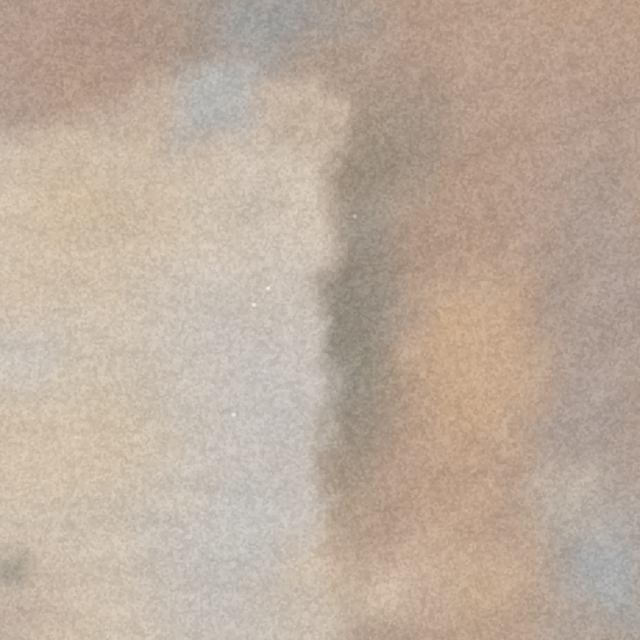
Give the GLSL for this texture, as a Shadertoy shader.

```glsl
// Weathered plaster wash: soft cream, umber, peach and blue-grey patches under fine grain.

const vec3 UMBER  = vec3(0.695, 0.605, 0.545);
const vec3 CLAY   = vec3(0.735, 0.620, 0.535);
const vec3 PEACH  = vec3(0.785, 0.670, 0.565);
const vec3 MAUVE  = vec3(0.675, 0.615, 0.580);
const vec3 SHADOW = vec3(0.570, 0.545, 0.495);
const vec3 CREAM  = vec3(0.810, 0.752, 0.685);
const vec3 HONEY  = vec3(0.830, 0.752, 0.645);
const vec3 PEARL  = vec3(0.785, 0.755, 0.725);
const vec3 MIST   = vec3(0.755, 0.745, 0.730);
const vec3 SLATE  = vec3(0.620, 0.625, 0.615);

vec3 hash3(vec2 p) {
    vec3 q = fract(p.xyx * vec3(0.1031, 0.1030, 0.0973));
    q += dot(q, q.yxz + 33.33);
    return fract((q.xxy + q.yzz) * q.zyx);
}

// Smooth cellular noise: random cell values blended by distance, centred on zero.
float cellNoise(vec2 p) {
    vec2 cell = floor(p), f = fract(p);
    float sum = 0.0, total = 0.0;
    for (int y = -1; y <= 1; y++) {
        for (int x = -1; x <= 1; x++) {
            vec2 offset = vec2(x, y);
            vec3 h = hash3(cell + offset + 57.0);
            vec2 d = offset + h.xy - f;
            float weight = exp(-7.0 * dot(d, d));
            sum += weight * h.z;
            total += weight;
        }
    }
    return sum / total - 0.5;
}

float layeredNoise(vec2 p) {
    float sum = 0.0, amplitude = 0.6;
    for (int i = 0; i < 4; i++) {
        sum += amplitude * cellNoise(p);
        p = mat2(1.6, 1.2, -1.2, 1.6) * p + 11.3;
        amplitude *= 0.55;
    }
    return sum;
}

// Feathered oval of colour.
vec3 dab(vec3 base, vec3 tint, vec2 p, vec2 center, vec2 radius, float opacity) {
    vec2 q = (p - center) / radius;
    return mix(base, tint, opacity * exp(-dot(q, q)));
}

// Rounded block of colour with a soft edge.
vec3 block(vec3 base, vec3 tint, vec2 p, vec2 center, vec2 halfSize, float blur) {
    vec2 q = abs(p - center) - halfSize;
    float d = length(max(q, 0.0)) + min(max(q.x, q.y), 0.0);
    return mix(base, tint, 1.0 - smoothstep(-blur, blur, d));
}

vec3 creamField(vec2 p) {
    vec3 c = CREAM;
    c = dab(c, HONEY, p, vec2(0.14, 0.31), vec2(0.18, 0.12), 0.9);
    c = dab(c, HONEY * 0.96, p, vec2(0.14, 0.66), vec2(0.13, 0.10), 0.7);
    c = dab(c, PEARL, p, vec2(0.01, 0.45), vec2(0.10, 0.09), 0.7);
    c = dab(c, PEARL, p, vec2(0.44, 0.42), vec2(0.17, 0.24), 0.9);
    c = dab(c, UMBER, p, vec2(0.20, 0.82), vec2(0.22, 0.07), 0.5);
    c = dab(c, MIST, p, vec2(0.38, 0.14), vec2(0.17, 0.17), 1.0);
    c = dab(c, SHADOW, p, vec2(0.0, 0.11), vec2(0.04, 0.03), 0.6);
    return dab(c, UMBER, p, vec2(0.01, 0.03), vec2(0.09, 0.07), 0.4);
}

vec3 wash(vec2 p) {
    // Brown ground and the vertical shadow
    vec3 c = dab(UMBER, CLAY, p, vec2(0.95, 0.98), vec2(0.30, 0.15), 0.8);
    c = dab(c, CLAY, p, vec2(0.76, 0.66), vec2(0.14, 0.18), 0.7);
    c = dab(c, MAUVE, p, vec2(0.96, 0.46), vec2(0.14, 0.30), 1.0);
    c = dab(c, SHADOW, p, vec2(0.555, 0.47), vec2(0.075, 0.27), 1.0);
    c = dab(c, SHADOW, p, vec2(0.60, 0.77), vec2(0.09, 0.09), 0.55);
    c = block(c, PEACH, p, vec2(0.74, 0.43), vec2(0.08, 0.13), 0.06);
    c = dab(c, CLAY, p, vec2(0.71, 0.23), vec2(0.12, 0.11), 0.9);

    // Pale field on the left, with a stepped upper edge
    float top = 0.78 + 0.075 * smoothstep(0.04, 0.24, p.x);
    float field = (1.0 - smoothstep(-0.035, 0.035, p.y - top))
                * (1.0 - smoothstep(-0.025, 0.035, p.x - 0.515));
    c = mix(c, creamField(p), field);

    // Cool and pale patches along the top
    c = dab(c, SLATE, p, vec2(0.42, 0.97), vec2(0.12, 0.09), 0.9);
    c = block(c, mix(SLATE, MIST, 0.6), p, vec2(0.34, 0.835), vec2(0.055, 0.06), 0.04);
    c = block(c, mix(CREAM, UMBER, 0.35), p, vec2(0.475, 0.81), vec2(0.065, 0.05), 0.025);

    // Lower edge
    c = dab(c, PEACH, p, vec2(0.76, 0.08), vec2(0.12, 0.12), 0.8);
    c = dab(c, mix(CREAM, PEACH, 0.3), p, vec2(0.57, 0.08), vec2(0.13, 0.08), 1.0);
    c = dab(c, CREAM, p, vec2(0.89, 0.23), vec2(0.06, 0.07), 0.7);
    return dab(c, mix(SLATE, MIST, 0.4), p, vec2(0.96, 0.10), vec2(0.11, 0.13), 1.0);
}

void mainImage(out vec4 fragColor, in vec2 fragCoord) {
    vec2 uv = fragCoord / iResolution.xy;
    vec2 warp = vec2(layeredNoise(uv * 9.0), layeredNoise(uv * 9.0 + 40.0));
    vec3 color = wash(uv + 0.07 * warp);

    // Brushing: level on the left, slanted on the right
    float level = layeredNoise(uv * vec2(7.0, 24.0));
    float slanted = layeredNoise(vec2(uv.x + uv.y, 2.0 * (uv.y - uv.x)) * 7.0);
    color += 0.055 * mix(level, slanted, smoothstep(0.35, 0.6, uv.x + 0.4 * uv.y * uv.y));
    color += vec3(0.025, 0.0, -0.03) * layeredNoise(uv * 6.0 + 80.0);

    // Fine grain and a few bright flecks
    color += 0.075 * cellNoise(uv * 230.0) + 0.03 * cellNoise(uv * 110.0);
    for (int i = 0; i < 4; i++) {
        vec2 spot = 0.3 + 0.4 * hash3(vec2(i, 7)).xy;
        color += 0.14 * (1.0 - smoothstep(0.001, 0.005, distance(uv, spot)));
    }
    fragColor = vec4(clamp(color, 0.0, 1.0), 1.0);
}
```
